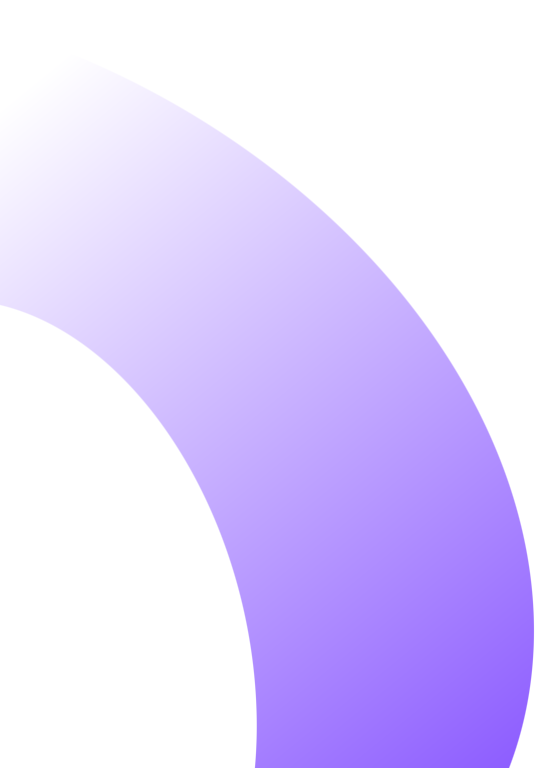
Write a WebGL 2 fragment shader that draws this background.

```glsl
#version 300 es
precision highp float;
// A broad violet arch sweeping over a white page.
// Two sheared ellipses bound the band; a diagonal linear gradient
// fades it from white at the upper left to violet at the lower right.

uniform vec2 u_resolution;
out vec4 fragColor;

const float ASPECT = 358.0 / 512.0;
const vec3 WHITE = vec3(1.0);
const vec3 VIOLET = vec3(0.55, 0.36, 1.0);

// Implicit ellipse, slanted sideways by shear: negative inside, zero on the edge.
float shearedEllipse(vec2 p, vec2 center, vec2 radii, float shear) {
    vec2 q = p - center;
    q.x -= shear * q.y;
    return length(q / radii) - 1.0;
}

// Coverage of the inside of a field, softened over about one pixel.
float insideMask(float field) {
    float soft = max(fwidth(field), 1e-5);
    return 1.0 - smoothstep(-0.7 * soft, 0.7 * soft, field);
}

// Colour along a linear gradient from start in the direction of axis.
vec3 linearGradient(vec2 p, vec2 start, vec2 axis, vec3 from, vec3 to) {
    return mix(from, to, clamp(dot(p - start, axis), 0.0, 1.0));
}

void main() {
    // Canvas units: height is 1, origin at the lower left.
    vec2 p = gl_FragCoord.xy / u_resolution * vec2(ASPECT, 1.0);

    // Band between the outer and inner edges.
    float outer = shearedEllipse(p, vec2(-0.1328, 0.3294), vec2(0.809, 0.6836), -0.2672);
    float inner = shearedEllipse(p, vec2(0.0056, 0.1406), vec2(0.3238, 0.4688), -0.1283);
    float band = insideMask(outer) * (1.0 - insideMask(inner));

    // Diagonal fade inside the band.
    vec3 fade = linearGradient(p, vec2(0.0, 0.858), vec2(0.576, -0.707), WHITE, VIOLET);

    fragColor = vec4(mix(WHITE, fade, band), 1.0);
}
```
